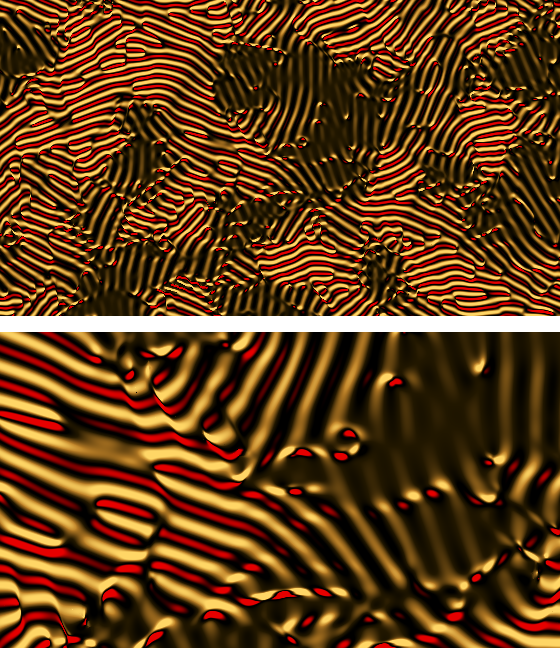
Top: the whole. Bottom: its middle third, enlarged.
A WebGL 2 fragment shader for this pattern:

```glsl
#version 300 es
precision highp float;
// Embossed labyrinth of winding ridges, lit gold on one flank and red on the other.

uniform vec2 u_resolution;
out vec4 fragColor;

vec2 hash2(vec2 cell) {
    vec3 q = fract(cell.xyx * vec3(0.1031, 0.1030, 0.0973));
    q += dot(q, q.yzx + 33.33);
    return fract((q.xx + q.yz) * q.zy);
}

// Smooth vector noise in the range -1 to 1.
vec2 vectorNoise(vec2 p) {
    vec2 cell = floor(p);
    vec2 f = fract(p);
    f = f * f * (3.0 - 2.0 * f);
    vec2 low = mix(hash2(cell), hash2(cell + vec2(1.0, 0.0)), f.x);
    vec2 high = mix(hash2(cell + vec2(0.0, 1.0)), hash2(cell + 1.0), f.x);
    return 2.0 * mix(low, high, f.y) - 1.0;
}

// Direction across the stripes; halving the noise angle allows forks and whorls.
vec2 stripeNormal(vec2 p) {
    vec2 v = vectorNoise(p / 4.6 + 37.0);
    return normalize(v + vec2(length(v) + 1e-4, 0.0));
}

// Ridge height: a sum of randomly phased wave packets, evened out in amplitude.
float ridgeHeight(vec2 p) {
    const float spacing = 1.5;
    vec2 home = floor(p / spacing);
    vec2 localNormal = stripeNormal(p);
    vec2 wave = vec2(0.0);

    for (int y = -2; y <= 2; y++) {
        for (int x = -2; x <= 2; x++) {
            vec2 cell = home + vec2(x, y);
            vec2 center = (cell + hash2(cell + 11.0)) * spacing;
            vec2 offset = p - center;
            float window = 1.0 - dot(offset, offset) / (4.0 * spacing * spacing);
            if (window <= 0.0) continue;

            vec2 normal = stripeNormal(center);
            float phase = 6.28318 * (dot(offset, normal) + hash2(cell + 83.0).x);
            // Packets facing the other way count with a reversed phase.
            float facing = clamp(4.0 * dot(normal, localNormal), -1.0, 1.0);
            wave += window * window * window * vec2(cos(phase), facing * sin(phase));
        }
    }

    // Sink the weak spots, so that ridges end in round tips.
    float power = dot(wave, wave);
    return wave.x / sqrt(power + 0.02) - 0.8 * exp(-6.0 * power);
}

// Slope to colour: red below, near black between, amber to pale gold above.
vec3 slopeColor(float slope) {
    vec3 shade = vec3(0.13, 0.09, 0.0) * clamp(1.0 + slope / 0.35, 0.0, 1.0);
    shade = mix(shade, vec3(0.74, 0.50, 0.15), clamp(slope / 0.55, 0.0, 1.0));
    shade = mix(shade, vec3(1.0, 0.84, 0.40), smoothstep(0.45, 0.9, slope));
    shade.r += 0.9 * smoothstep(0.5, 1.0, -slope);
    return shade;
}

void main() {
    // One unit is one stripe period, with 30 periods to the canvas height.
    vec2 p = gl_FragCoord.xy / u_resolution.y * 30.0;
    vec2 lightStep = 0.1 * normalize(vec2(-0.2, 1.0));
    float slope = (ridgeHeight(p + lightStep) - ridgeHeight(p - lightStep)) / 1.15;
    fragColor = vec4(slopeColor(slope), 1.0);
}
```
